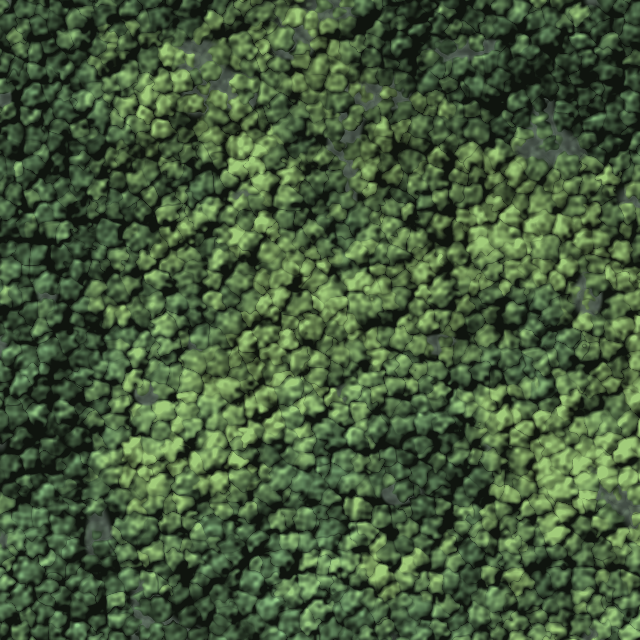
Write a Shadertoy shader that draws this texture.

```glsl
#define CROWNS 37.0
#define RAGGED 0.45
#define LEAF_BUMP 0.40
#define MOTTLE_SCALE 125.0
#define SUN_DIR vec2(-0.6, 0.8)
#define BRIGHTNESS 0.335
#define CONTRAST 0.175
#define STAND_SCALE 5.0
#define COOL_GREEN vec3(0.72, 1.0, 0.69)
#define WARM_GREEN vec3(0.79, 1.0, 0.60)
#define BARE_GROUND vec3(0.33, 0.38, 0.34)

float hash(vec2 p) {
    return fract(sin(dot(p, vec2(127.1, 311.7))) * 43758.5453);
}

float noise(vec2 p) {
    vec2 cell = floor(p), f = fract(p);
    f = f * f * (3.0 - 2.0 * f);
    float low = mix(hash(cell), hash(cell + vec2(1, 0)), f.x);
    float high = mix(hash(cell + vec2(0, 1)), hash(cell + vec2(1, 1)), f.x);
    return mix(low, high, f.y);
}

float fbm(vec2 p) {
    float sum = 0.0, weight = 0.5;
    for (int i = 0; i < 4; i++) {
        sum += weight * noise(p);
        p = mat2(1.6, 1.2, -1.2, 1.6) * p + 7.3;
        weight *= 0.5;
    }
    return sum / 0.9375;
}

// Tree canopy: x = height, y = lead over the next crown, z = crown tint
vec3 canopy(vec2 p) {
    vec2 ragged = vec2(noise(p * 2.7), noise(p * 2.7 + 41.0)) - 0.5;
    vec2 q = p + RAGGED * ragged;
    vec2 base = floor(q);
    float top = -9.0, second = -9.0, tint = 0.5, secondTint = 0.5;
    for (int y = -1; y <= 1; y++)
    for (int x = -1; x <= 1; x++) {
        vec2 cell = base + vec2(x, y);
        vec2 jitter = vec2(hash(cell), hash(cell + 19.7));
        float level = hash(cell + 53.1);
        float crownTint = hash(cell + 87.9);
        vec2 d = cell + jitter - q;
        float h = 0.9 * level + 1.0 - mix(1.4, 3.0, crownTint) * dot(d, d);
        if (h > top) {
            second = top;
            secondTint = tint;
            top = h;
            tint = crownTint;
        } else if (h > second) {
            second = h;
            secondTint = crownTint;
        }
    }
    float lead = top - second;
    tint = mix(0.5 * (tint + secondTint), tint, smoothstep(0.0, 0.15, lead));
    float leaves = LEAF_BUMP * (noise(p * 3.3 + 11.0) - 0.5);
    return vec3(top + leaves, lead, tint);
}

void mainImage(out vec4 fragColor, in vec2 fragCoord) {
    vec2 uv = fragCoord / iResolution.y;
    vec2 p = uv * CROWNS;
    vec3 crown = canopy(p);

    // Sunlit slopes and cast shadows
    float slope = crown.x - canopy(p + 0.25 * SUN_DIR).x;
    float shadow = 0.0;
    for (int i = 1; i <= 2; i++) {
        float reach = 0.5 * float(i);
        float blocker = canopy(p + reach * SUN_DIR).x;
        shadow = max(shadow, blocker - crown.x - 0.5 * reach);
    }

    // Stands of trees, oblique dark furrows and leaf mottling
    float stand = fbm(uv * STAND_SCALE + 3.7);
    vec2 along = mat2(0.83, -0.56, 0.56, 0.83) * uv;
    float furrow = fbm(along * vec2(7.0, 15.0) + 23.0);
    float mottle = noise(uv * MOTTLE_SCALE + 5.0);
    float crack = 1.0 - smoothstep(0.0, 0.13, crown.y);
    crack *= smoothstep(0.3, 0.7, noise(p * 0.9 + 31.0));

    // Tone is centred on zero with a spread near one
    float tone = 1.1 * (crown.x - 1.05) + 1.2 * slope - 1.3 * (shadow - 0.15);
    tone += 0.8 * (crown.z - 0.5) + 2.8 * (stand - 0.5) + 2.2 * (furrow - 0.5);
    tone += 1.6 * (mottle - 0.5) - 0.7 * crack + 0.08;
    tone += 0.7 * (0.5 - uv.y) - 0.3 * (uv.x - 0.5);

    // Leaf colour
    float green = BRIGHTNESS + CONTRAST * tone + 0.015 * tone * tone;
    green = clamp(green, 0.08, 0.80);
    float warmth = 0.35 + 2.5 * (stand - 0.5) + 0.6 * (crown.z - 0.5) + 0.2 * tone;
    vec3 color = green * mix(COOL_GREEN, WARM_GREEN, clamp(warmth, 0.0, 1.0));

    // Rare clearings between low crowns
    float clearing = smoothstep(0.82, 0.88, noise(uv * 13.0 + 61.0));
    clearing *= 1.0 - smoothstep(0.75, 0.95, crown.x);
    color = mix(color, BARE_GROUND * (0.8 + 0.4 * mottle), 0.8 * clearing);

    fragColor = vec4(color, 1.0);
}
```
